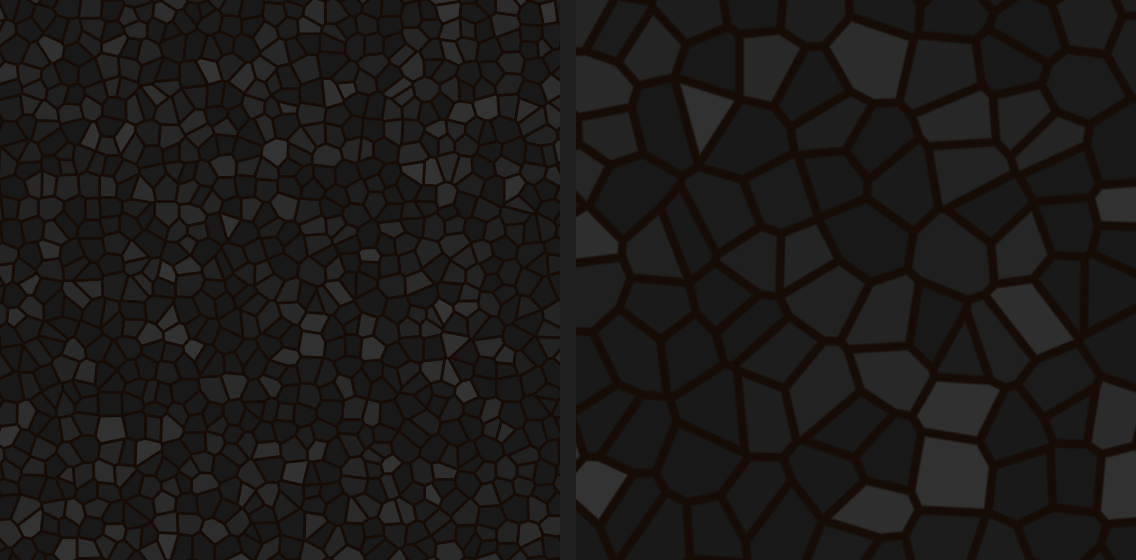
Left, the full canvas; right, a detail of the centre.
This pattern is drawn by a three.js fragment shader. Its source:

```glsl
varying vec2 vUv;

vec2 hash2(vec2 p) {
  vec2 q = vec2(dot(p, vec2(127.1, 311.7)), dot(p, vec2(269.5, 183.3)));
  return fract(sin(q) * 43758.545);
}

float hash1(vec2 p) {
  return fract(sin(dot(p, vec2(41.3, 289.1))) * 24634.63);
}

// Seed point of a grid cell
vec2 seedPoint(vec2 cell) {
  return cell + 0.05 + 0.9 * hash2(cell);
}

void main() {
  vec2 p = vUv * 28.0;

  // Nearest seed owns the stone
  vec2 owner = floor(p);
  float nearest = 100.0;
  for (int j = -2; j <= 2; j++) {
    for (int i = -2; i <= 2; i++) {
      vec2 cell = floor(p) + vec2(float(i), float(j));
      vec2 d = seedPoint(cell) - p;
      if (dot(d, d) < nearest) {
        nearest = dot(d, d);
        owner = cell;
      }
    }
  }

  // Exact distance to the closest bisector
  vec2 toOwner = seedPoint(owner) - p;
  float edge = 10.0;
  for (int j = -2; j <= 2; j++) {
    for (int i = -2; i <= 2; i++) {
      if (i == 0 && j == 0) continue;
      vec2 toOther = seedPoint(owner + vec2(float(i), float(j))) - p;
      edge = min(edge, dot(0.5 * (toOwner + toOther), normalize(toOther - toOwner)));
    }
  }

  // Mostly dark stones with a few paler ones, set in brown grout
  vec3 stone = vec3(0.095 + 0.108 * pow(hash1(owner), 3.0));
  vec3 grout = vec3(0.09, 0.045, 0.018);
  gl_FragColor = vec4(mix(grout, stone, smoothstep(0.045, 0.1, edge)), 1.0);
}
```
